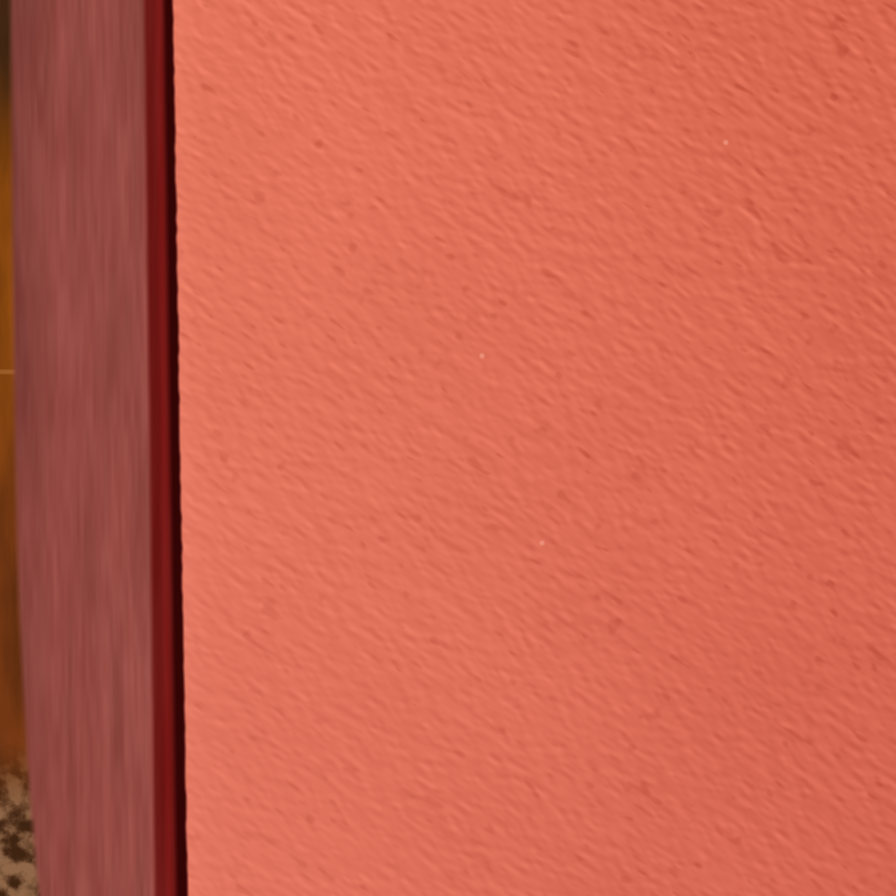
A Shadertoy shader for this texture:

```glsl
// A coral plaster wall beside a worn wooden post with a dark red shadow gap.
// Slightly tilted soft edges layer the vertical bands from left to right;
// stretched value noise gives the wood grain and the slanted plaster relief.

float hash(vec2 p) {
    vec3 q = fract(vec3(p.xyx) * 0.1031);
    q += dot(q, q.yzx + 33.33);
    return fract((q.x + q.y) * q.z);
}

float noise(vec2 p) {
    vec2 i = floor(p), f = fract(p);
    f = f * f * (3.0 - 2.0 * f);
    return mix(mix(hash(i), hash(i + vec2(1, 0)), f.x),
               mix(hash(i + vec2(0, 1)), hash(i + vec2(1, 1)), f.x), f.y);
}

float fbm(vec2 p) {
    float sum = 0.0, amp = 0.5;
    for (int i = 0; i < 4; i++) {
        sum += amp * noise(p);
        p = mat2(1.6, 1.2, -1.2, 1.6) * p + 17.3;
        amp *= 0.5;
    }
    return sum / 0.9375;
}

// Coverage to the right of an edge, never sharper than a pixel.
float rightOf(float x, float edge, float blur) {
    float w = max(blur, 0.75 / iResolution.x);
    return smoothstep(edge - w, edge + w, x);
}

// Height of the plaster: short ridges that fall towards the right.
float relief(vec2 p) {
    vec2 q = mat2(0.82, 0.57, -0.57, 0.82) * p;
    q += 0.006 * (vec2(noise(p * 22.0), noise(p * 22.0 + 40.0)) - 0.5);
    return 0.6 * noise(q * vec2(150.0, 65.0).yx + 60.0)
         + 0.4 * noise(q * vec2(110.0, 230.0) + 90.0);
}

vec3 plaster(vec2 p) {
    vec3 col = mix(vec3(0.885, 0.452, 0.362), vec3(0.845, 0.405, 0.318),
                   smoothstep(0.2, 1.0, p.x));
    col += vec3(0.012, 0.004, -0.006) * (p.y - 0.5);
    col += vec3(0.03, 0.026, 0.024) * (fbm(p * 5.0 + 8.0) - 0.5);

    // Light grazing the ridges, stronger towards the upper right.
    float slope = relief(p + vec2(0.0015, 0.002)) - relief(p - vec2(0.0015, 0.002));
    float strength = mix(0.6, 1.0, smoothstep(0.1, 1.1, 0.6 * p.x + 0.5 * p.y));
    col += vec3(0.09, 0.085, 0.075) * slope * strength;
    float pits = smoothstep(0.68, 0.92, relief(p * 0.8 + 3.0));
    col -= vec3(0.06, 0.055, 0.05) * pits * strength;

    // Pale chips in the paint.
    vec2 chips[3] = vec2[3](vec2(0.81, 0.841), vec2(0.538, 0.603), vec2(0.605, 0.394));
    for (int i = 0; i < 3; i++) {
        float chip = 1.0 - smoothstep(0.001, 0.0045, length(p - chips[i]));
        col += vec3(0.06, 0.13, 0.13) * chip;
    }
    return col;
}

vec3 wood(vec2 p) {
    vec2 grainPos = vec2(p.x - 0.012 * (1.0 - p.y), p.y);
    float streaks = fbm(grainPos * vec2(75.0, 5.0));
    float fibres = noise(grainPos * vec2(260.0, 24.0));
    vec3 col = mix(vec3(0.50, 0.245, 0.215), vec3(0.62, 0.315, 0.285), streaks);
    col += 0.035 * (fibres - 0.5);
    col += 0.04 * (fbm(p * vec2(14.0, 7.0) + 5.0) - 0.5);
    return col * mix(0.9, 1.02, smoothstep(0.01, 0.08, p.x));
}

vec3 backdrop(vec2 p) {
    vec3 col = mix(vec3(0.42, 0.20, 0.07), vec3(0.52, 0.27, 0.06),
                   smoothstep(0.35, 0.65, p.y));
    col = mix(col, vec3(0.24, 0.14, 0.07), smoothstep(0.8, 0.96, p.y));
    col *= 0.8 + 0.4 * fbm(p * vec2(60.0, 12.0));
    // Thin seam, and grey mottling at the foot.
    col += 0.10 * (1.0 - smoothstep(0.001, 0.004, abs(p.y - 0.585)));
    float foot = 1.0 - smoothstep(0.08, 0.19, p.y);
    vec3 mottled = mix(vec3(0.25, 0.14, 0.07), vec3(0.56, 0.40, 0.28),
                       smoothstep(0.3, 0.75, fbm(p * 65.0)));
    return mix(col, mottled, foot);
}

void mainImage(out vec4 fragColor, in vec2 fragCoord) {
    vec2 p = fragCoord / iResolution.xy;
    float down = 1.0 - p.y;

    // Post, from its curved left side to its red right side.
    float postLeft = 0.012 + 0.006 * down + 0.026 * pow(down, 4.0);
    vec3 col = mix(backdrop(p), wood(p), rightOf(p.x, postLeft, 0.005));
    vec3 side = vec3(0.42, 0.09, 0.08) + 0.05 * (fbm(p * vec2(120.0, 8.0)) - 0.5);
    float sideEdge = 0.161 + 0.012 * down;
    col = mix(col, side, rightOf(p.x, sideEdge, 0.004));

    // A faint lit ridge before the shadow gap.
    float ridge = (p.x - sideEdge - 0.016) / 0.004;
    col += vec3(0.06, 0.01, 0.01) * exp(-ridge * ridge);
    col = mix(col, vec3(0.20, 0.015, 0.015), rightOf(p.x, 0.183 + 0.014 * down, 0.004));

    // Wall with a slightly uneven, brighter border.
    float wallEdge = 0.193 + 0.016 * down + 0.0015 * (noise(vec2(p.y * 90.0, 2.0)) - 0.5);
    vec3 wall = plaster(p);
    wall += vec3(0.025, 0.03, 0.03) * exp(-max(p.x - wallEdge, 0.0) * 60.0);
    col = mix(col, wall, rightOf(p.x, wallEdge, 0.0025));

    fragColor = vec4(clamp(col, 0.0, 1.0), 1.0);
}
```
